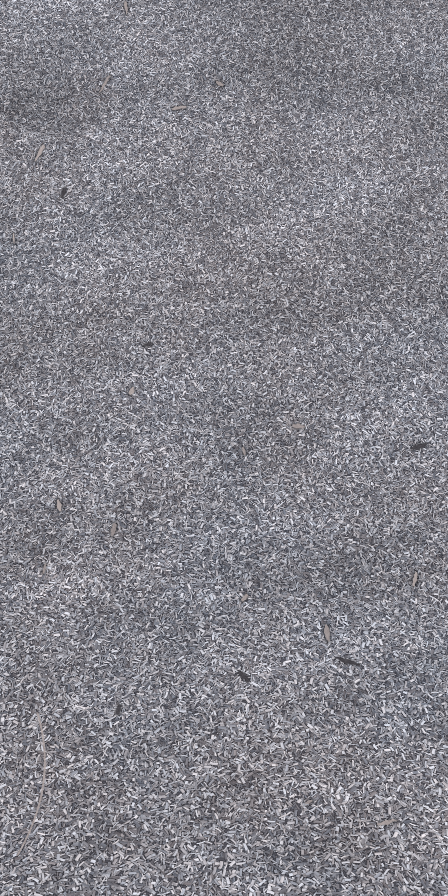
Give the GLSL for this texture, as a WebGL 1 fragment shader.

```glsl
precision highp float;
uniform vec2 u_resolution;

#define NEAR_DENSITY 76.0
#define DENSITY_GAIN 37.0
#define FORESHORTEN 1.15
#define LAYERS 4
#define CHIP_DARK 0.41
#define CHIP_LIGHT 0.90
#define GAP_TONE 0.33
#define SHADOW 0.22
#define PATCH_CONTRAST 0.20
#define DEBRIS_CELL 0.11
#define DEBRIS_CHANCE 0.15

const vec3 COOL_TINT = vec3(0.0, -0.002, 0.034);
const vec3 WARM_TINT = vec3(0.020, 0.002, -0.012);
const vec3 PALE_WOOD = vec3(0.76, 0.71, 0.70);
const vec3 DARK_BARK = vec3(0.27, 0.26, 0.28);

vec4 hash4(vec2 p) {
  vec4 q = fract(p.xyxy * vec4(0.1031, 0.1030, 0.0973, 0.1099));
  q += dot(q, q.wzxy + 33.33);
  return fract((q.xxyz + q.yzzw) * q.zywx);
}

float gradientDot(vec2 cell, vec2 offset) {
  return dot(hash4(cell + 71.0).xy * 2.0 - 1.0, offset);
}

float gradientNoise(vec2 p) {
  vec2 i = floor(p), f = fract(p);
  vec2 u = f * f * f * (f * (f * 6.0 - 15.0) + 10.0);
  vec2 e = vec2(1.0, 0.0);
  return mix(
    mix(gradientDot(i, f), gradientDot(i + e, f - e), u.x),
    mix(gradientDot(i + e.yx, f - e.yx), gradientDot(i + 1.0, f - 1.0), u.x), u.y);
}

float fbm(vec2 p) {
  float sum = 0.0, weight = 1.0;
  for (int i = 0; i < 4; i++) {
    sum += weight * gradientNoise(p);
    p = p * 2.03 + 17.0;
    weight *= 0.6;
  }
  return sum;
}

vec2 turn(vec2 p, float angle) {
  float c = cos(angle), s = sin(angle);
  return vec2(c * p.x + s * p.y, c * p.y - s * p.x);
}

float boxDistance(vec2 p, vec2 halfSize) {
  vec2 d = abs(p) - halfSize;
  return length(max(d, 0.0)) + min(max(d.x, d.y), 0.0);
}

float coverage(float d, float pixel) {
  return clamp(0.5 - d / pixel, 0.0, 1.0);
}

// Overlapping slivers, each casting a small shadow on those below
vec3 chipBed(vec2 q, float pixel) {
  vec3 color = GAP_TONE + COOL_TINT;
  for (int layer = 0; layer < LAYERS; layer++) {
    float level = float(layer);
    vec2 g = turn(q, level * 0.7) + level * 37.3;
    for (int j = -1; j <= 1; j++)
    for (int i = -1; i <= 1; i++) {
      vec2 cell = floor(g) + vec2(float(i), float(j));
      vec4 h = hash4(cell + level * 113.0);
      vec4 k = hash4(cell + level * 59.0 + 401.0);
      vec2 local = turn(g - cell - h.xy, h.z * 6.2832);
      local.y += (k.w - 0.5) * 0.5 * local.x * local.x;
      vec2 halfSize = vec2(mix(0.30, 0.82, k.x), mix(0.11, 0.30, k.y * k.y));
      float d = boxDistance(local, halfSize);
      color *= 1.0 - SHADOW * (1.0 - smoothstep(-0.05, 0.22 + 0.3 * pixel, d));
      float tone = mix(CHIP_DARK, CHIP_LIGHT, h.w) + 0.05 * local.y / halfSize.y;
      vec3 chip = tone + COOL_TINT + WARM_TINT * (k.z * 2.0 - 0.9);
      color = mix(color, chip, coverage(d, pixel));
    }
  }
  return color;
}

// Sparse larger splinters and bark with narrowed ends
vec3 addDebris(vec3 color, vec2 p, float pixel) {
  vec2 base = floor(p / DEBRIS_CELL);
  for (int j = -1; j <= 1; j++)
  for (int i = -1; i <= 1; i++) {
    vec2 cell = base + vec2(float(i), float(j));
    vec4 h = hash4(cell + 211.0), k = hash4(cell + 503.0);
    vec2 local = turn(p - (cell + h.xy) * DEBRIS_CELL, (h.z - 0.3) * 2.6);
    local.y += 0.004 * gradientNoise(local * 110.0 + cell * 7.0);
    vec2 halfSize = vec2(mix(0.009, 0.030, k.x * k.x), mix(0.0025, 0.0065, k.y));
    halfSize.y *= 1.0 - 0.6 * min(abs(local.x) / halfSize.x, 1.0);
    float d = boxDistance(local, halfSize);
    float present = step(h.w, DEBRIS_CHANCE);
    vec3 wood = mix(DARK_BARK, PALE_WOOD, step(0.3, k.z) * mix(0.7, 1.0, k.w));
    wood += 0.12 * gradientNoise(local * vec2(80.0, 400.0));
    color *= 1.0 - 0.3 * present * (1.0 - smoothstep(0.0, 0.006, d));
    color = mix(color, wood, 0.88 * present * coverage(d, pixel));
  }
  return color;
}

void main() {
  vec2 p = gl_FragCoord.xy / u_resolution.x;
  float pixel = 1.0 / u_resolution.x;

  // Ground recedes upward, so chips shrink with height
  float density = NEAR_DENSITY + DENSITY_GAIN * p.y;
  vec2 ground = vec2((p.x - 0.5) * density,
    FORESHORTEN * p.y * (NEAR_DENSITY + 0.5 * DENSITY_GAIN * p.y)) + 200.0;
  vec3 color = chipBed(ground, density * pixel);

  // Low mounds and warmer patches
  float mound = fbm(turn(p, 0.25) * vec2(2.2, 5.0) + 3.0);
  color *= 1.0 + PATCH_CONTRAST * mound;
  color += WARM_TINT * 0.8 * fbm(p * 2.5 + 40.0);

  color = addDebris(color, p, pixel);

  // Thin bent twig in the near corner
  float bend = p.y - 0.30;
  float twig = max(abs(p.x - 0.10 + 1.4 * bend * bend) - 0.0022, abs(p.y - 0.25) - 0.16);
  color = mix(color, PALE_WOOD * 0.92, 0.8 * coverage(twig, pixel));

  gl_FragColor = vec4(clamp(color, 0.0, 1.0), 1.0);
}
```
